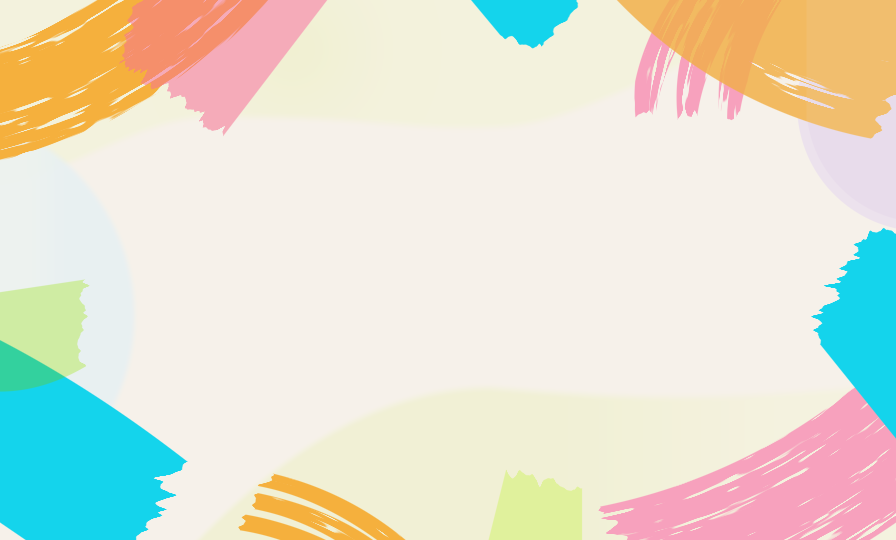
Reproduce this background procedurally as a Shadertoy shader.

```glsl
float hash(vec2 p) {
    p = fract(p * vec2(0.1031, 0.1137));
    p += dot(p, p.yx + 33.33);
    return fract((p.x + p.y) * p.x * 17.0);
}

float noise(vec2 p) {
    vec2 i = floor(p), f = fract(p);
    f = f * f * (3.0 - 2.0 * f);
    return mix(mix(hash(i), hash(i + vec2(1, 0)), f.x),
               mix(hash(i + vec2(0, 1)), hash(i + vec2(1, 1)), f.x), f.y);
}

// Signed distance to a line, negative on its right-hand side
float edge(vec2 p, vec2 a, vec2 b) {
    vec2 d = normalize(b - a), v = p - a;
    return d.x * v.y - d.y * v.x;
}

float fill(float d) {
    float blur = 3.5 / iResolution.y;
    return smoothstep(blur, -blur, d);
}

// Torn bristle ends along a stroke's edge
float jag(float t, float size) {
    return size * (noise(vec2(t * 13.0, 4.0)) + 0.6 * noise(vec2(t * 34.0, 9.0)) - 0.8);
}

// Paint coverage with gaps drawn out along q.x
float bristles(vec2 q, float dryness) {
    float n = 0.6 * noise(q * vec2(1.7, 24) + 50.0) + 0.4 * noise(q * vec2(6, 60) + 90.0);
    return smoothstep(dryness - 0.05, dryness + 0.05, n);
}

// Arc length and radius around a centre
vec2 arc(vec2 p, vec2 centre) {
    vec2 v = p - centre;
    return vec2(atan(v.x, abs(v.y)) * length(v), length(v));
}

void mainImage(out vec4 fragColor, in vec2 fragCoord) {
    // The canvas is 4.62 units high and about 7.68 wide
    vec2 p = fragCoord / iResolution.y * 4.62;
    float x = p.x, y = p.y;
    vec3 cyan = vec3(0.08, 0.83, 0.925);
    vec3 orange = vec3(0.96, 0.69, 0.24);
    vec3 pink = vec3(0.97, 0.63, 0.74);
    vec3 col = vec3(0.965, 0.946, 0.916);

    // Pale waves
    float topWave = 3.62 - 0.6 * smoothstep(1.8, -0.2, x)
        - 0.09 * exp(-(x - 4.0) * (x - 4.0)) + 0.75 * smoothstep(4.3, 7.0, x);
    vec3 topTint = mix(vec3(0.953, 0.948, 0.865), vec3(0.945, 0.942, 0.825),
        exp(-3.0 * dot(p - vec2(2.5, 4.2), p - vec2(2.5, 4.2))));
    col = mix(col, topTint, smoothstep(-0.05, 0.05, y - topWave));
    float rise = max(0.0, (4.2 - x) / 2.5);
    float lowWave = 1.3 - 1.3 * rise * rise - 0.08 * sin(max(0.0, x - 4.2));
    vec3 lowTint = mix(vec3(0.944, 0.942, 0.835), vec3(0.958, 0.948, 0.875), smoothstep(4.5, 7.0, x));
    col = mix(col, lowTint, smoothstep(0.05, -0.05, y - lowWave));

    // Translucent discs
    vec3 iceBlue = mix(vec3(0.925, 0.95, 0.94), vec3(0.905, 0.94, 0.95), smoothstep(0.2, 0.6, x));
    col = mix(col, iceBlue, 0.9 * smoothstep(0.04, -0.04, length(p - vec2(-0.6, 1.92)) - 1.75));
    float lilac = length(p - vec2(7.9, 3.72));
    col = mix(col, vec3(0.925, 0.885, 0.93), fill(lilac - 1.08));
    col = mix(col, vec3(0.91, 0.862, 0.92), fill(lilac - 1.0));

    // Top left: orange arc crossed by a pink stroke
    vec2 q = arc(p, vec2(-1.1, 7.65));
    float band = abs(q.y - 4.07) - 0.47 + jag(q.y * 2.0 + q.x * 0.15, 0.03);
    float rim = smoothstep(0.25, 0.47, abs(q.y - 4.07));
    float arcMask = fill(band) * bristles(q, 0.2 + 0.17 * rim);
    col = mix(col, orange, arcMask);
    float d = edge(p, vec2(2.8, 4.62), vec2(1.92, 3.47));
    d = max(d, edge(p, vec2(1.92, 3.47), vec2(1.03, 4.12)) + jag(x - y, 0.1));
    d = max(d, edge(p, vec2(1.03, 4.12), vec2(1.18, 4.62)) + jag(y, 0.08));
    col = mix(col, mix(vec3(0.96, 0.67, 0.725), vec3(0.96, 0.56, 0.42), arcMask), fill(d));

    // Top centre: cyan tip
    d = edge(p, vec2(4.92, 4.56), vec2(4.62, 4.21)) + jag(y, 0.05);
    d = max(d, edge(p, vec2(4.62, 4.21), vec2(4.28, 4.32)) + jag(x, 0.06));
    d = max(d, edge(p, vec2(4.28, 4.32), vec2(4.03, 4.62)));
    col = mix(col, cyan, fill(d));

    // Top right: pink fingers beneath an orange sweep
    float lift = max(0.0, y - 3.59);
    float u = x - 0.31 * lift * lift;
    float finger = 0.36 * abs(fract((u - 5.7) / 0.36) - 0.5) - 0.08 - 0.12 * lift;
    d = max(max(finger, abs(u - 5.88) - 0.48), 3.63 - y + jag(u, 0.12));
    float fingers = fill(d) * bristles(vec2(y, u), 0.33);
    col = mix(col, pink, fingers);
    q = arc(p, vec2(8.23, 7.45));
    d = max(q.y - 4.09, edge(p, vec2(7.68, 3.87), vec2(7.5, 3.49)) + jag(y, 0.12));
    vec2 worn = (q - vec2(-1.5, 3.85)) * vec2(2.2, 8.0);
    vec3 sweep = mix(vec3(0.95, 0.73, 0.38), vec3(0.945, 0.745, 0.43), fill(6.9 - x));
    sweep = mix(sweep, vec3(0.95, 0.67, 0.37), fingers);
    col = mix(col, sweep, fill(d) * bristles(q, 0.08 + 0.5 * exp(-dot(worn, worn))));

    // Bottom right: pink arc, then cyan over it
    q = arc(p, vec2(4.16, 5.19));
    d = max(abs(q.y - 5.57) - 0.57, 1.02 + 0.55 * (q.y - 5.0) - q.x + jag(q.y, 0.16));
    col = mix(col, pink, fill(d) * bristles(q, mix(0.4, 0.22, smoothstep(1.0, 2.2, q.x))));
    d = edge(p, vec2(6.98, 1.77), vec2(7.42, 2.6)) + jag(y, 0.2);
    d = max(d, edge(p, vec2(7.38, 2.6), vec2(7.68, 2.63)) + jag(x, 0.1));
    d = max(d, edge(p, vec2(7.68, 0.85), vec2(6.98, 1.72)));
    col = mix(col, cyan, fill(d));

    // Bottom left: cyan slab and translucent green patch
    d = 0.85 * (y - 1.71 + 0.52 * x + 0.08 * x * x);
    d = max(d, edge(p, vec2(1.55, 0.7), vec2(1.25, 0.0)) + jag(y, 0.2));
    d = max(d, edge(p, vec2(0.22, 0.0), vec2(0.0, 0.15)));
    float slab = fill(d);
    col = mix(col, cyan, slab);
    d = max(edge(p, vec2(0.0, 2.12), vec2(0.67, 2.22)), x - 0.7 + jag(y, 0.1));
    d = max(d, 1.27 + 0.4 * x * x - y);
    col = mix(col, mix(vec3(0.81, 0.925, 0.64), vec3(0.2, 0.82, 0.62), slab), fill(d));

    // Bottom: orange strands and a green dab
    q = arc(p, vec2(1.71, -2.1));
    float strand = abs(fract((q.y - 2.18) / 0.2) - 0.5) * 0.2 - 0.07 - 0.02 * smoothstep(0.6, 1.6, q.x);
    d = max(max(strand, abs(q.y - 2.46) - 0.28), edge(p, vec2(2.06, 0.07), vec2(2.32, 0.58)) + jag(q.y, 0.12));
    col = mix(col, orange, fill(d) * bristles(q, 0.25));
    d = edge(p, vec2(4.18, 0.0), vec2(4.33, 0.6));
    d = max(d, edge(p, vec2(4.33, 0.58), vec2(4.98, 0.42)) + jag(x, 0.1));
    col = mix(col, vec3(0.88, 0.945, 0.61), fill(max(d, x - 4.98)));

    fragColor = vec4(col, 1.0);
}
```
